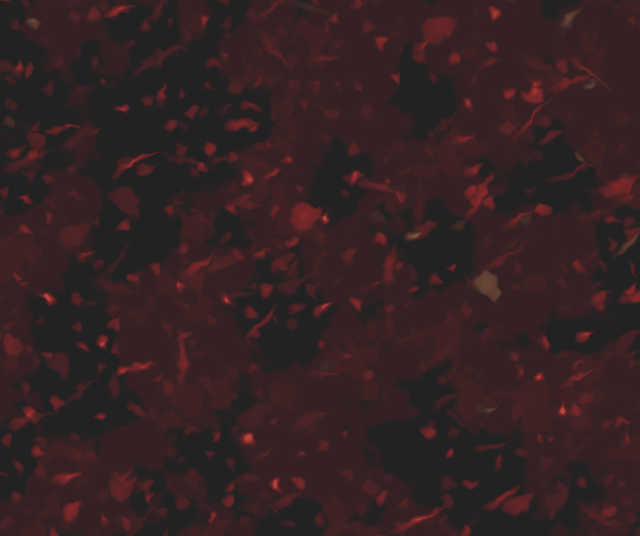
Give the GLSL for this texture, as a Shadertoy shader.

```glsl
#define PATCH_SCALE 7.5
#define PATCH_LEVEL 0.475
#define PATCH_BLUR 0.035
#define GRAIN_BLUR 0.0045
#define MAIN_ANGLE 0.45
#define ANGLE_SPREAD 1.5
#define TAN_SHARE 0.025
#define DARK vec3(0.137, 0.133, 0.133)
#define MAROON vec3(0.208, 0.130, 0.138)
#define RED vec3(0.600, 0.165, 0.175)
#define HOT vec3(0.780, 0.330, 0.270)
#define TAN vec3(0.520, 0.360, 0.260)

// Sine-free hash: three random values per cell
vec3 hash3(vec2 cell) {
    vec3 v = fract(cell.xyx * vec3(0.1031, 0.1030, 0.0973));
    v += dot(v, v.yxz + 33.33);
    return fract((v.xxy + v.yzz) * v.zyx);
}

float valueNoise(vec2 p) {
    vec2 i = floor(p), f = fract(p);
    f = f * f * (3.0 - 2.0 * f);
    float low = mix(hash3(i).x, hash3(i + vec2(1, 0)).x, f.x);
    float high = mix(hash3(i + vec2(0, 1)).x, hash3(i + vec2(1, 1)).x, f.x);
    return mix(low, high, f.y);
}

float fbm(vec2 p) {
    float sum = 0.0, amplitude = 0.5;
    for (int i = 0; i < 4; i++) {
        sum += amplitude * valueNoise(p);
        p = p * 2.03 + 17.3;
        amplitude *= 0.55;
    }
    return sum / 1.01;
}

// One scattered layer of tapered, bent flecks; returns (glow, tan tint)
vec2 grains(vec2 p, float cellSize, vec2 halfSize, float density, float seed) {
    vec2 home = floor(p / cellSize);
    vec2 result = vec2(0.0);
    for (int y = -1; y <= 1; y++)
    for (int x = -1; x <= 1; x++) {
        vec2 cell = home + vec2(x, y);
        vec3 place = hash3(cell + seed + 100.0);
        vec3 form = hash3(cell + seed + 311.0);
        vec3 tone = hash3(cell + seed + 523.0);
        vec2 center = (cell + 0.1 + 0.8 * place.xy) * cellSize;

        // Grains gather in loose clusters
        float crowding = 0.4 + 1.2 * valueNoise(center * 4.0 + 40.0);
        if (place.z > density * crowding) continue;

        float turn = 2.0 * form.x - 1.0;
        float angle = MAIN_ANGLE + ANGLE_SPREAD * turn * abs(turn);
        vec2 axis = vec2(cos(angle), sin(angle));
        vec2 d = p - center;
        vec2 size = halfSize * (0.55 + 0.9 * form.yz);
        vec2 q = vec2(dot(d, axis), dot(d, vec2(-axis.y, axis.x))) / size;
        q.y += (tone.z - 0.5) * 0.9 * q.x * q.x;
        q.y /= 1.0 - 0.4 * clamp(q.x, -1.0, 1.0);

        float radius = length(q);
        float edge = (radius - 1.0) * min(size.x, size.y);
        float cover = 1.0 - smoothstep(-GRAIN_BLUR, GRAIN_BLUR, edge);
        float strength = 0.14 + 0.8 * tone.x * tone.x * tone.x;
        float glow = cover * strength * (1.1 - 0.3 * min(radius, 1.0));
        if (glow > result.x) result = vec2(glow, step(1.0 - TAN_SHARE, tone.y));
    }
    return result;
}

vec2 brighter(vec2 a, vec2 b) {
    return a.x > b.x ? a : b;
}

void mainImage(out vec4 fragColor, in vec2 fragCoord) {
    vec2 p = fragCoord / iResolution.y;

    // Mottled ground in two tones, with faint red stains
    float mottle = fbm(p * PATCH_SCALE + 5.0);
    float ground = smoothstep(-PATCH_BLUR, PATCH_BLUR, mottle - PATCH_LEVEL);
    float stain = 0.12 * smoothstep(0.60, 0.70, fbm(p * 19.0 + 61.0));

    // Ragged outlines for the grains
    vec2 ragged = vec2(valueNoise(p * 75.0), valueNoise(p * 75.0 + 90.0)) - 0.5;
    vec2 w = p + 0.011 * ragged;

    // Specks, slivers and a few large flakes
    vec2 grain = grains(w, 0.041, vec2(0.0100, 0.0085), 0.46, 0.0);
    grain = brighter(grain, grains(w, 0.095, vec2(0.0300, 0.0065), 0.55, 37.0));
    grain = brighter(grain, grains(w, 0.170, vec2(0.0280, 0.0170), 0.38, 71.0));

    // Uneven light inside each grain
    float glow = grain.x * (0.8 + 0.4 * valueNoise(p * 60.0 + 20.0));
    glow = max(glow, stain * ground);

    vec3 color = mix(DARK, MAROON, max(ground, smoothstep(0.0, 0.15, glow)));
    color = mix(color, mix(RED, TAN, grain.y), min(glow, 1.0));
    color = mix(color, HOT, 0.7 * smoothstep(0.72, 1.0, glow) * (1.0 - grain.y));
    fragColor = vec4(color, 1.0);
}
```
